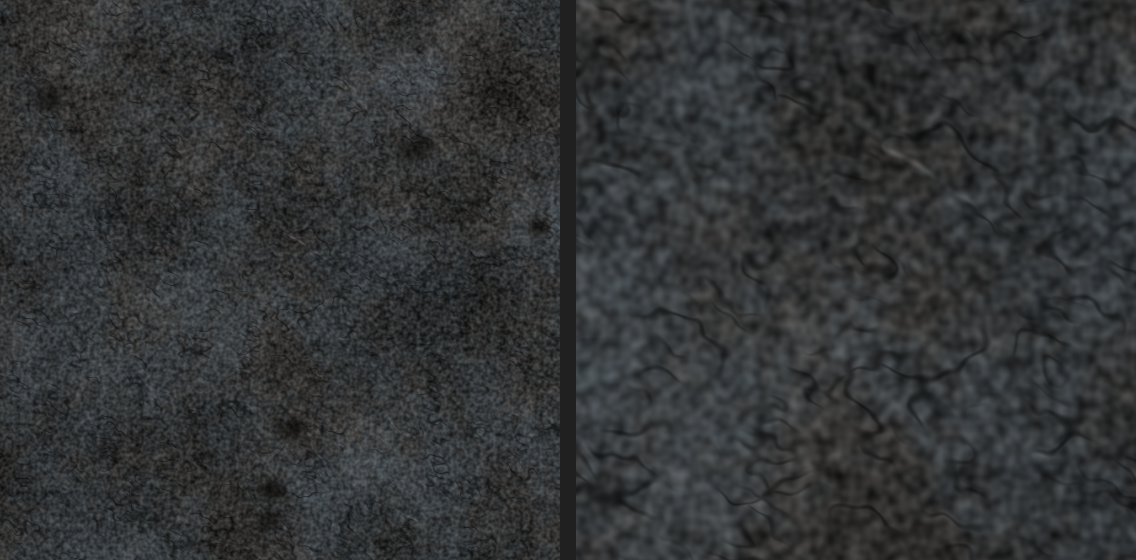
Left: the whole. Right: its middle third, enlarged.
Give the GLSL for this texture, as a Shadertoy shader.

```glsl
// Dark weathered slate: soft cloudy tone and fine mineral grain from layered
// gradient noise, broken by short hairline cracks, sooty pits and faint scratches.
// Blue-grey and brown-grey tints drift slowly across the surface.

#define BASE_TONE 0.212
#define CLOUD_CONTRAST 0.090
#define GRAIN_CONTRAST 0.125
#define GRAIN_SCALE 105.0
#define CRACK_SCALE 30.0
#define CRACK_WIDTH 0.0026
#define CRACK_DEPTH 0.42
#define PIT_COUNT 6
#define PIT_DEPTH 0.60
#define SCRATCH_COUNT 5
#define COOL_TINT vec3(0.92, 1.01, 1.07)
#define WARM_TINT vec3(1.03, 1.00, 0.97)

// Integer hash giving two values in 0..1 for each lattice cell
vec2 hash2(vec2 cell) {
    uvec2 q = uvec2(ivec2(cell) + 32768);
    uint h = q.x * 1597334677u ^ q.y * 3812015801u;
    h = (h ^ (h >> 16)) * 2146121005u;
    h = (h ^ (h >> 15)) * 2221713035u;
    h ^= h >> 16;
    return vec2(h & 65535u, h >> 16) / 65535.0;
}

vec2 gradientAt(vec2 cell) {
    float angle = 6.28318 * hash2(cell).x;
    return vec2(cos(angle), sin(angle));
}

float gradientNoise(vec2 p) {
    vec2 i = floor(p), f = fract(p);
    vec2 u = f * f * f * (f * (f * 6.0 - 15.0) + 10.0);
    vec2 e = vec2(1.0, 0.0);
    float a = dot(gradientAt(i), f);
    float b = dot(gradientAt(i + e.xy), f - e.xy);
    float c = dot(gradientAt(i + e.yx), f - e.yx);
    float d = dot(gradientAt(i + e.xx), f - e.xx);
    return mix(mix(a, b, u.x), mix(c, d, u.x), u.y);
}

float fbm(vec2 p) {
    float sum = 0.0, amplitude = 1.0;
    for (int i = 0; i < 4; i++) {
        sum += amplitude * gradientNoise(p);
        p = mat2(1.6, 1.2, -1.2, 1.6) * p + 17.3;
        amplitude *= 0.65;
    }
    return sum;
}

// Short broken hairlines along the zero lines of a warped noise
float cracks(vec2 p, float scale, vec2 offset) {
    vec2 warp = vec2(gradientNoise(p * 65.0 + offset), gradientNoise(p * 65.0 - offset));
    vec2 q = p + 0.008 * warp;
    q = vec2(q.x * 0.8 + q.y * 0.35, q.y * 1.15 + q.x * 0.25);
    float dist = abs(gradientNoise(q * scale + offset)) / (scale * 1.2);
    float line = 1.0 - smoothstep(0.0, CRACK_WIDTH, dist);
    return line * smoothstep(0.02, 0.32, gradientNoise(p * 19.0 + offset.yx));
}

// Ragged, soft-edged dark spots
float pits(vec2 p) {
    float cover = 0.0;
    float ragged = 0.010 * gradientNoise(p * 38.0) + 0.006 * gradientNoise(p * 95.0);
    for (int i = 0; i < PIT_COUNT; i++) {
        vec2 center = hash2(vec2(i, 71));
        vec2 shape = hash2(vec2(i, 113));
        float radius = mix(0.022, 0.046, shape.x);
        float dist = length((p - center) * vec2(0.9, 1.1)) + ragged;
        float spot = 1.0 - smoothstep(radius * 0.25, radius * 1.15, dist);
        cover = max(cover, spot * mix(0.55, 1.0, shape.y));
    }
    return cover;
}

// Thin pale scratches that slope down to the right
float scratches(vec2 p) {
    float cover = 0.0;
    vec2 q = p + 0.004 * gradientNoise(p * 30.0);
    for (int i = 0; i < SCRATCH_COUNT; i++) {
        vec2 start = hash2(vec2(i, 211));
        vec2 shape = hash2(vec2(i, 307));
        float angle = -mix(0.45, 0.85, shape.x);
        vec2 along = vec2(cos(angle), sin(angle)) * mix(0.06, 0.15, shape.y);
        float t = clamp(dot(q - start, along) / dot(along, along), 0.0, 1.0);
        float line = 1.0 - smoothstep(0.0, 0.0028, length(q - start - along * t));
        cover = max(cover, line * sin(3.14159 * t));
    }
    return cover * smoothstep(-0.25, 0.25, gradientNoise(p * 45.0));
}

void mainImage(out vec4 fragColor, in vec2 fragCoord) {
    vec2 p = fragCoord / iResolution.y;

    // Cloudy tone and fine grain
    float clouds = fbm(p * 4.5 + 3.7);
    float mottle = gradientNoise(p * 46.0 + 9.1);
    float grain = gradientNoise(p * GRAIN_SCALE + 21.0)
                + 0.8 * gradientNoise(p.yx * GRAIN_SCALE * 1.6 + 5.0);
    float tone = BASE_TONE + CLOUD_CONTRAST * clouds + 0.065 * mottle + GRAIN_CONTRAST * grain;

    // Surface marks
    float crack = max(cracks(p, CRACK_SCALE, vec2(4.3, 31.7)),
                      0.8 * cracks(p, CRACK_SCALE * 1.7, vec2(57.1, 12.9)));
    float pit = pits(p);
    tone *= 1.0 - CRACK_DEPTH * crack;
    tone += 0.09 * scratches(p);
    tone = mix(tone, tone * (1.0 - PIT_DEPTH), pit);

    // Slow colour drift with a little speckle
    float drift = fbm(p * 3.1 + 41.0) + 0.45 * gradientNoise(p * 60.0 + 77.0);
    float cool = smoothstep(-0.6, 0.6, drift + 0.5 * clouds) * (1.0 - pit);
    vec3 stone = max(tone, 0.06) * mix(WARM_TINT, COOL_TINT, cool);
    fragColor = vec4(stone, 1.0);
}
```
